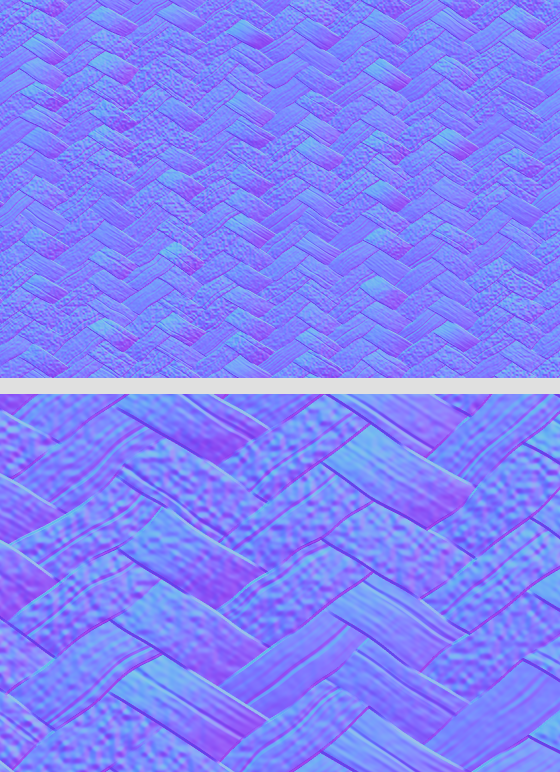
Top: the whole. Bottom: its middle third, enlarged.
This texture map is drawn by a WebGL 1 fragment shader. Its source:

```glsl
precision highp float;
// Tangent-space normal map of a diagonal two-over-two twill of flat reed strips.
// A height field (arched floats, fibres, grain) is built on a skewed lattice,
// then its slopes are encoded as colour with 2x2 supersampling.
uniform vec2 u_resolution;

const float CELL_RUN = 0.0452;    // horizontal run of one lattice step
const float RISE = 0.0345;        // climb of one step along rising strips
const float DROP = 0.0288;        // fall of one step along falling strips
const vec2 PHASE = vec2(-0.05, 0.006);
const float TAP = 0.0015;         // distance of the slope samples

float hash(vec2 p) {
  vec3 q = fract(vec3(p.xyx) * 0.1031);
  q += dot(q, q.yzx + 33.33);
  return fract((q.x + q.y) * q.z);
}

float noise(vec2 p) {
  vec2 cell = floor(p);
  vec2 f = fract(p);
  f = f * f * (3.0 - 2.0 * f);
  float low = mix(hash(cell), hash(cell + vec2(1.0, 0.0)), f.x);
  float high = mix(hash(cell + vec2(0.0, 1.0)), hash(cell + 1.0), f.x);
  return mix(low, high, f.y);
}

// Hand-made irregularity of the strip edges.
vec2 warp(vec2 p) {
  float broad = noise(p * 6.0) - 0.5;
  float sway = noise(p * 9.0 + 70.0) - 0.5;
  float fine = noise(p * 28.0 + 40.0) - 0.5;
  return p + vec2(0.016 * sway, 0.017 * broad) + vec2(-0.004, 0.007) * fine;
}

// One visible float: along and across run 0..1, falling is 1 for down-right strips.
float floatHeight(float along, float across, vec2 id, float falling, vec2 p) {
  float swell = hash(id + 11.0);
  float roughness = hash(id + 27.0);
  float side = 2.0 * across - 1.0;
  float end = 2.0 * along - 1.0;

  float arch = mix(0.001 + 0.003 * swell, 0.003 + 0.015 * swell * swell, falling);
  float height = arch * (1.0 - end * end);
  height += 0.0012 * (1.0 - side * side * side * side);
  float lap = mix(0.0014, -0.0010, falling);
  height += (lap + 0.0045 * (hash(id + 43.0) - 0.5)) * side;
  height += 0.003 * (hash(id + 59.0) - 0.5) * end;

  // Lengthwise fibres, with an occasional deep split.
  vec2 fibre = vec2(across * 15.0, along * 2.5) + id * 17.0;
  height += mix(0.0010, 0.0005, roughness) * noise(fibre);
  float splitAt = 0.15 + 0.7 * hash(id + 71.0) + 0.06 * (noise(fibre.yx) - 0.5);
  float split = 1.0 - smoothstep(0.01, 0.05, abs(across - splitAt));
  height -= 0.0013 * split * step(0.6, hash(id + 83.0));

  // Pitted grain, strongest on rough floats and in worn areas.
  float wear = smoothstep(0.3, 0.8, noise(p * 5.0 + 9.0));
  float grain = smoothstep(0.25, 0.85, roughness) * 0.75 + 0.4 * wear + 0.2;
  height += 0.0022 * grain * noise(p * 185.0);
  height += 0.0012 * grain * noise(p * 95.0 + 5.0);
  return height;
}

float weaveHeight(vec2 p) {
  vec2 w = warp(p) + PHASE;
  float column = w.x / CELL_RUN;
  float rising = (w.y + DROP * column) / (RISE + DROP);
  vec2 lattice = vec2(rising, column - rising);
  vec2 cell = floor(lattice);
  vec2 local = lattice - cell;
  float twill = mod(cell.x + cell.y, 4.0);
  float falling = 1.0 - step(2.0, twill);
  float part = mod(twill, 2.0);

  // Each float covers two cells; its first cell identifies it.
  vec2 direction = vec2(1.0 - falling, falling);
  vec2 id = cell - part * direction;
  float along = 0.5 * (dot(local, direction) + part);
  float across = dot(local, direction.yx);
  return floatHeight(along, across, id + 100.0 + 200.0 * falling, falling, p);
}

vec3 surfaceNormal(vec2 p) {
  vec2 dx = vec2(TAP, 0.0);
  vec2 dy = vec2(0.0, TAP);
  vec2 slope = vec2(weaveHeight(p + dx) - weaveHeight(p - dx),
                    weaveHeight(p + dy) - weaveHeight(p - dy)) / (2.0 * TAP);
  slope *= vec2(0.65, 1.25) / sqrt(1.0 + 2.4 * dot(slope, slope)); // limit steep edges
  return normalize(vec3(-slope, 1.0));
}

void main() {
  vec3 normal = vec3(0.0);
  for (int y = 0; y < 2; y++) {
    for (int x = 0; x < 2; x++) {
      vec2 offset = (vec2(float(x), float(y)) - 0.5) * 0.5;
      normal += surfaceNormal((gl_FragCoord.xy + offset) / u_resolution.y);
    }
  }
  gl_FragColor = vec4(normal * 0.125 + 0.5, 1.0);
}
```
